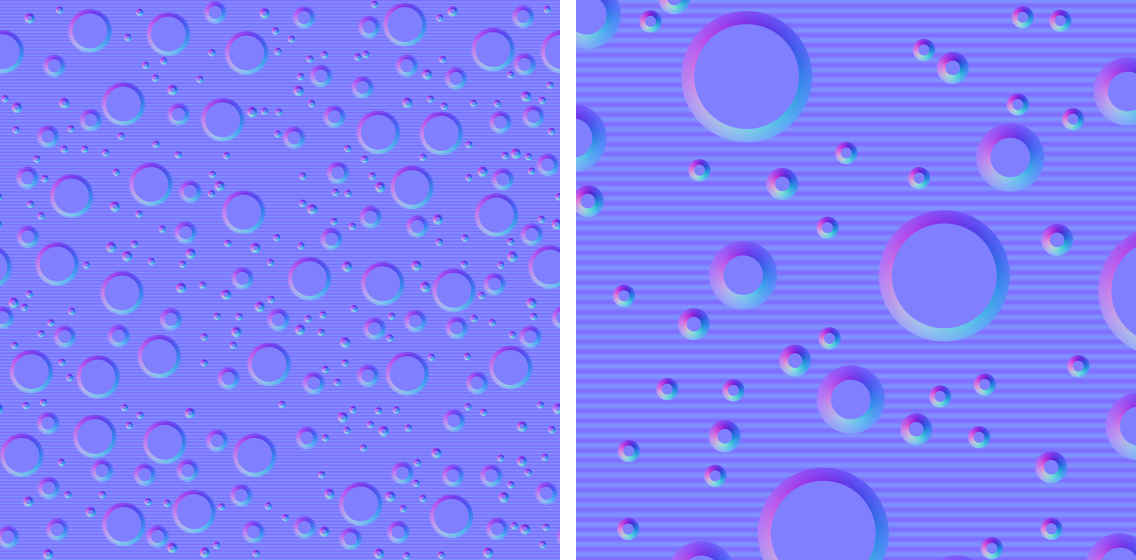
Left: the whole. Right: its middle third, enlarged.
Write a WebGL 1 fragment shader that draws this texture map.

```glsl
precision highp float;

uniform vec2 u_resolution;

// Pit kinds: cells per side, radius, share of cells filled, seed
#define LARGE  vec4(7.0, 0.039, 0.66, 3.0)
#define MEDIUM vec4(11.0, 0.0203, 0.84, 17.0)
#define SMALL  vec4(14.0, 0.0095, 0.70, 29.0)
#define TINY   vec4(24.0, 0.0066, 0.54, 43.0)
// Wall profiles: floor radius as a share of the radius, tilt at rim, tilt at floor
#define LARGE_WALL  vec3(0.80, 0.36, 0.62)
#define MEDIUM_WALL vec3(0.58, 0.28, 0.62)
#define SMALL_WALL  vec3(0.46, 0.42, 0.82)
#define TINY_WALL   vec3(0.50, 0.50, 0.82)
#define PIT_GAP 0.003
#define GROOVE_COUNT 170.0
#define GROOVE_TILT 0.15

const float TAU = 6.2831853;

float hash(vec2 p) {
  return fract(sin(dot(p, vec2(127.1, 311.7))) * 43758.5453);
}

// Offset from the nearest pit centre of one kind (xy) and its distance (z).
// Cells tile across the canvas edge, and each row is shifted at random.
vec3 nearestPit(vec2 p, vec4 kind) {
  float cells = kind.x;
  float seed = kind.w;
  vec2 margin = vec2(1.05 * kind.y * cells);
  vec3 nearest = vec3(0.0, 0.0, 9.0);
  for (int j = -1; j <= 1; j++) {
    float row = floor(p.y * cells) + float(j);
    float shift = hash(vec2(mod(row, cells), seed));
    for (int i = -1; i <= 1; i++) {
      float column = floor(p.x * cells - shift) + float(i);
      vec2 id = mod(vec2(column, row), cells) + seed;
      vec2 random = vec2(hash(id), hash(id + 37.0));
      vec2 place = mix(margin, 1.0 - margin, random);
      vec2 offset = p - (vec2(column + shift, row) + place) / cells;
      float dist = length(offset);
      if (hash(id + 71.0) < kind.z && dist < nearest.z) {
        nearest = vec3(offset, dist);
      }
    }
  }
  return nearest;
}

// 1 where a pit centre keeps clear of all pits of a larger kind
float clearOf(vec2 centre, float radius, vec4 larger) {
  return step(radius + larger.y + PIT_GAP, nearestPit(centre, larger).z);
}

// Lays a flat-floored pit with inward leaning walls over the surface tilt
vec2 carve(vec2 tilt, vec3 pit, float radius, vec3 wall, float present, float soft) {
  float floorRadius = radius * wall.x;
  float depth = clamp((radius - pit.z) / (radius - floorRadius), 0.0, 1.0);
  float onWall = smoothstep(floorRadius - soft, floorRadius + soft, pit.z);
  float inside = 1.0 - smoothstep(radius - soft, radius + soft, pit.z);
  vec2 inward = -pit.xy / max(pit.z, 0.00001);
  vec2 wallTilt = inward * mix(wall.y, wall.z, depth) * onWall;
  return mix(tilt, wallTilt, inside * present);
}

void main() {
  float side = min(u_resolution.x, u_resolution.y);
  vec2 p = gl_FragCoord.xy / side;
  float soft = 0.7 / side;

  // Fine horizontal grooves
  vec2 tilt = vec2(0.0, GROOVE_TILT * sin(TAU * GROOVE_COUNT * p.y));

  // Pits, each kind giving way to the larger ones
  vec3 large = nearestPit(p, LARGE);
  tilt = carve(tilt, large, LARGE.y, LARGE_WALL, 1.0, soft);

  vec3 medium = nearestPit(p, MEDIUM);
  float present = clearOf(p - medium.xy, MEDIUM.y, LARGE);
  tilt = carve(tilt, medium, MEDIUM.y, MEDIUM_WALL, present, soft);

  vec3 small = nearestPit(p, SMALL);
  vec2 centre = p - small.xy;
  present = clearOf(centre, SMALL.y, LARGE) * clearOf(centre, SMALL.y, MEDIUM);
  tilt = carve(tilt, small, SMALL.y, SMALL_WALL, present, soft);

  vec3 tiny = nearestPit(p, TINY);
  centre = p - tiny.xy;
  present = clearOf(centre, TINY.y, LARGE) * clearOf(centre, TINY.y, MEDIUM)
          * clearOf(centre, TINY.y, SMALL);
  tilt = carve(tilt, tiny, TINY.y, TINY_WALL, present, soft);

  // Encode the unit normal as colour
  vec3 normal = vec3(tilt, sqrt(max(1.0 - dot(tilt, tilt), 0.0)));
  gl_FragColor = vec4(normal * 0.5 + 0.5, 1.0);
}
```
